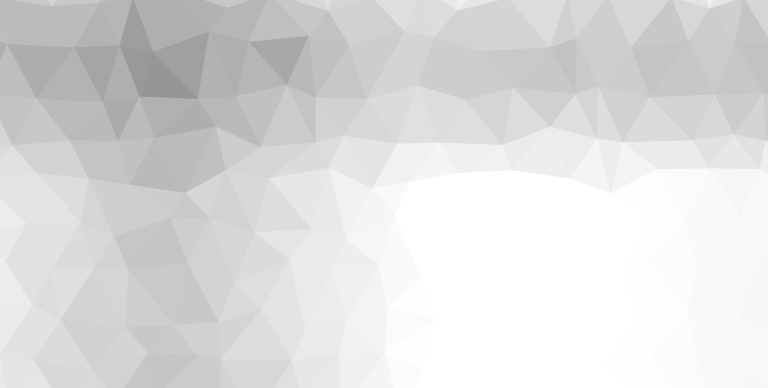
Give the GLSL for this background, as a Shadertoy shader.

```glsl
// Lengths are in canvas heights
const vec2 CELL = vec2(0.122, 0.117);        // mean facet size
const vec2 MESH_ORIGIN = vec2(0.02, 0.534);  // one mesh row follows the lower band edge
const float JITTER = 0.29;                   // vertex offset in cells
const float STAGGER = 0.25;                  // sideways shift of alternate rows
const float FACET_CONTRAST = 0.13;           // tone variation, relative to darkness

const float ROW_Y = 0.858;                   // horizontal dark band
const float ROW_DEPTH = 0.22;
const float ROW_REACH = 0.34;
const float ROW_CURVE = 1.4;
const float ROW_TOP_FALLOFF = 1.3;
const float GAP_X = 1.03;                    // paler stretch of that band
const float GAP_WIDTH = 0.2;
const float GAP_AMOUNT = 0.15;

const float COLUMN_X = 0.415;                // vertical dark band
const float COLUMN_DEPTH = 0.22;
const float COLUMN_SLOPE = 0.33;
const float RIGHT_SHADE = 0.03;              // faint tint at the right edge

float hash(vec2 p) {
    return fract(sin(dot(p, vec2(127.1, 311.7))) * 43758.5453);
}

// Smooth light field: two crossing bands on white
float lightAt(vec2 p) {
    float dy = p.y - ROW_Y;
    float d = max(dy * ROW_TOP_FALLOFF, -dy) / ROW_REACH;
    float row = ROW_DEPTH * max(0.0, 1.0 - pow(d, ROW_CURVE));
    float gap = (p.x - GAP_X) / GAP_WIDTH;
    row *= 1.0 - GAP_AMOUNT * exp(-gap * gap);

    float column = max(0.0, COLUMN_DEPTH - COLUMN_SLOPE * abs(p.x - COLUMN_X));
    float edge = RIGHT_SHADE * smoothstep(1.55, 2.0, p.x);
    return (1.0 - row) * (1.0 - column) * (1.0 - edge);
}

// Jittered mesh vertex
vec2 vertexAt(vec2 id) {
    vec2 offset = vec2(hash(id), hash(id + 37.3)) - 0.5;
    offset *= 2.0 * JITTER;
    offset.x += STAGGER * (2.0 * mod(id.y, 2.0) - 1.0);
    return MESH_ORIGIN + (id + offset) * CELL;
}

// Signed distance to the line a-b, positive on its left
float edgeDistance(vec2 p, vec2 a, vec2 b) {
    vec2 e = normalize(b - a);
    vec2 q = p - a;
    return e.x * q.y - e.y * q.x;
}

// Adds one flat facet as (tone * coverage, coverage)
vec2 facet(vec2 p, vec2 a, vec2 b, vec2 c, float pixel) {
    float d = min(edgeDistance(p, a, b),
                  min(edgeDistance(p, b, c), edgeDistance(p, c, a)));
    float coverage = clamp(0.5 + d / pixel, 0.0, 1.0);
    vec2 center = (a + b + c) / 3.0;
    float dark = 1.0 - lightAt(center);
    dark *= 1.0 + FACET_CONTRAST * (2.0 * hash(center * 9.0) - 1.0);
    return vec2(1.0 - dark, 1.0) * coverage;
}

void mainImage(out vec4 fragColor, in vec2 fragCoord) {
    float pixel = 1.0 / iResolution.y;
    vec2 p = fragCoord * pixel;
    vec2 home = floor((p - MESH_ORIGIN) / CELL);

    // Gather facets of nearby quads, each split along its shorter diagonal
    vec2 sum = vec2(0.0);
    for (int j = -1; j <= 1; j++) {
        for (int i = -1; i <= 1; i++) {
            vec2 id = home + vec2(i, j);
            vec2 a = vertexAt(id);
            vec2 b = vertexAt(id + vec2(1.0, 0.0));
            vec2 c = vertexAt(id + vec2(1.0, 1.0));
            vec2 d = vertexAt(id + vec2(0.0, 1.0));
            if (distance(a, c) < distance(b, d)) {
                sum += facet(p, a, b, c, pixel) + facet(p, a, c, d, pixel);
            } else {
                sum += facet(p, a, b, d, pixel) + facet(p, b, c, d, pixel);
            }
        }
    }

    float tone = sum.y > 0.001 ? sum.x / sum.y : lightAt(p);
    fragColor = vec4(vec3(tone), 1.0);
}
```
